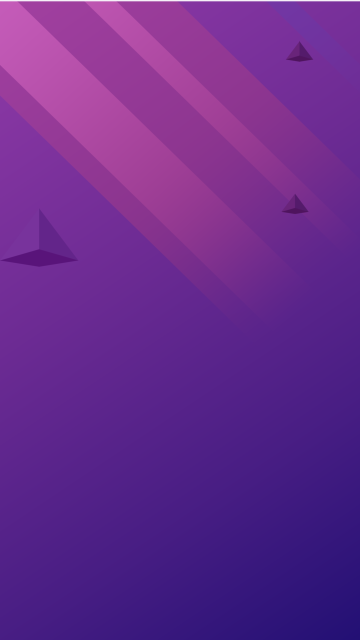
This background is drawn by a WebGL 1 fragment shader. Its source:

```glsl
precision highp float;

uniform vec2 u_resolution;

const float ASPECT = 0.5625;

// Diagonal four-stop backdrop, t = 0 at the upper left
vec3 backdrop(float t) {
  vec3 orchid = vec3(0.57, 0.23, 0.66);
  vec3 purple = vec3(0.425, 0.168, 0.578);
  vec3 violet = vec3(0.28, 0.115, 0.515);
  vec3 indigo = vec3(0.135, 0.062, 0.455);
  vec3 color = mix(orchid, purple, clamp(t / 0.4, 0.0, 1.0));
  color = mix(color, violet, clamp((t - 0.4) / 0.33, 0.0, 1.0));
  return mix(color, indigo, clamp((t - 0.73) / 0.27, 0.0, 1.0));
}

// Smooth step up at zero over about one pixel
float cover(float dist, float pixel) {
  return smoothstep(-0.7 * pixel, 0.7 * pixel, dist);
}

// Band between two positions across the diagonal
float band(float across, float low, float high, float pixel) {
  return cover(across - low, pixel) * cover(high - across, pixel);
}

// Region below a symmetric tent line
float tent(vec2 q, float slope, float pixel) {
  float dist = (slope * (1.0 - abs(q.x)) - q.y) / sqrt(1.0 + slope * slope);
  return cover(dist, pixel);
}

// Three-faced pyramid with half width 'size', centred on its base corners
vec3 pyramid(vec3 color, vec2 p, vec2 center, float size, float pixel,
             vec3 lit, vec3 shaded, vec3 base) {
  vec2 q = (p - center) / size;
  float soft = pixel / size;
  float inside = tent(q, 1.33, soft) * (1.0 - tent(q, -0.16, soft));
  vec3 face = mix(lit, shaded, cover(q.x, soft));
  face = mix(face, base, tent(q, 0.287, soft));
  return mix(color, face, inside);
}

void main() {
  vec2 p = gl_FragCoord.xy / u_resolution * vec2(ASPECT, 1.0);
  float pixel = 1.0 / u_resolution.y;
  float depth = 1.0 - p.y;

  vec3 color = backdrop((0.67 * p.x + depth) / 1.376);

  // Light beams, fading as they travel down to the right
  float across = p.x - depth / 0.975;
  float along = p.x + depth;
  float edge = 1.4 * pixel;
  float fade = 1.0 - pow(clamp(along / 0.95, 0.0, 1.0), 1.25);

  vec3 rose = mix(vec3(0.75, 0.24, 0.42), vec3(0.78, 0.30, 0.56), fade);
  float wide = band(across, -0.153, 0.275, edge);
  color = mix(color, rose, 0.31 * wide * (1.0 - smoothstep(0.5, 0.97, along)));

  vec3 glow = mix(vec3(0.82, 0.26, 0.50), vec3(0.95, 0.50, 0.85), fade);
  float bright = band(across, -0.104, 0.025, edge)
               + band(across, 0.130, 0.180, edge);
  color = mix(color, glow, 0.43 * bright * fade);

  vec3 blue = vec3(0.35, 0.25, 0.70);
  float cool = band(across, 0.414, 0.459, edge);
  color = mix(color, blue, 0.3 * cool * (1.0 - smoothstep(0.45, 0.8, along)));

  // Floating pyramids
  color = pyramid(color, p, vec2(0.0612, 0.593), 0.0612, pixel,
                  vec3(0.47, 0.20, 0.61), vec3(0.39, 0.145, 0.54),
                  vec3(0.35, 0.08, 0.48));
  vec3 lit = vec3(0.41, 0.14, 0.48);
  vec3 shaded = vec3(0.33, 0.105, 0.42);
  vec3 base = vec3(0.31, 0.08, 0.37);
  color = pyramid(color, p, vec2(0.468, 0.907), 0.0213, pixel, lit, shaded, base);
  color = pyramid(color, p, vec2(0.461, 0.669), 0.0213, pixel, lit, shaded, base);

  // Pale hairline along the top
  vec3 pale = vec3(0.96, 0.94, 0.97);
  color = mix(color, pale, cover(0.0021 - depth, pixel));

  gl_FragColor = vec4(color, 1.0);
}
```
